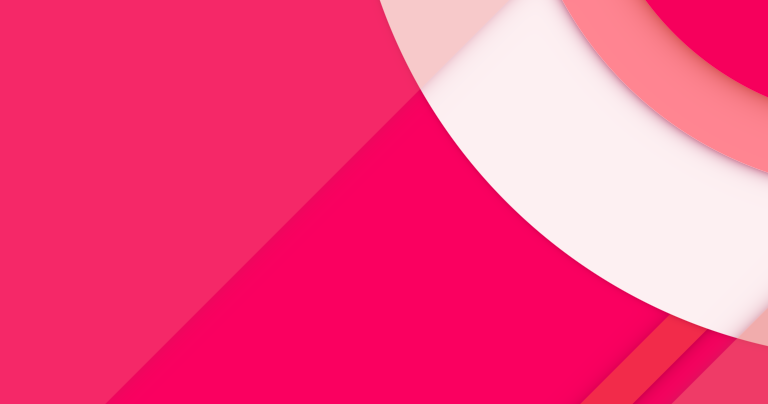
Give the GLSL for this background, as a Shadertoy shader.

```glsl
// Paints a sheet where dist < 0, with a soft shadow falling outside it.
vec3 addSheet(vec3 below, float dist, vec4 sheet, vec4 shadow, float blur) {
    float edge = 0.75 / iResolution.y;
    float inside = 1.0 - smoothstep(-edge, edge, dist);
    float shade = shadow.a * exp(-max(dist, 0.0) / blur) * (1.0 - inside);
    vec3 shaded = mix(below, shadow.rgb, shade);
    return mix(shaded, sheet.rgb, sheet.a * inside);
}

void mainImage(out vec4 fragColor, in vec2 fragCoord) {
    // Height is one unit; the width follows the aspect of the canvas.
    vec2 p = fragCoord / iResolution.y;
    p.x += 0.5 * (1.897 - iResolution.x / iResolution.y);

    float diagonal = (p.x + 1.0 - p.y) * 0.70711;
    float radius = length(p - vec2(2.190, 1.437));

    vec3 color = vec3(0.98, 0.0, 0.376);

    // Red diagonal band
    float band = abs(diagonal - 1.767) - 0.0455;
    float bandShade = diagonal > 1.767 ? 0.55 : 0.35;
    color = addSheet(color, band, vec4(0.95, 0.17, 0.29, 1.0),
                     vec4(0.68, 0.0, 0.24, bandShade), 0.016);

    // Concentric discs, from the largest to the smallest
    color = addSheet(color, radius - 1.326, vec4(0.992, 0.94, 0.948, 1.0),
                     vec4(0.65, 0.0, 0.22, 0.4), 0.006);
    color = addSheet(color, radius - 0.912, vec4(1.0, 0.52, 0.57, 1.0),
                     vec4(0.74, 0.36, 0.50, 0.7), 0.014);
    color = addSheet(color, radius - 0.738, vec4(0.965, 0.0, 0.36, 1.0),
                     vec4(0.78, 0.27, 0.25, 0.65), 0.024);

    // Translucent corner sheets
    color = addSheet(color, diagonal - 0.890, vec4(0.92, 0.48, 0.47, 0.33),
                     vec4(0.70, 0.15, 0.32, 0.20), 0.018);
    color = addSheet(color, 1.881 - diagonal, vec4(0.90, 0.44, 0.43, 0.53),
                     vec4(0.66, 0.20, 0.34, 0.30), 0.018);

    fragColor = vec4(color, 1.0);
}
```
